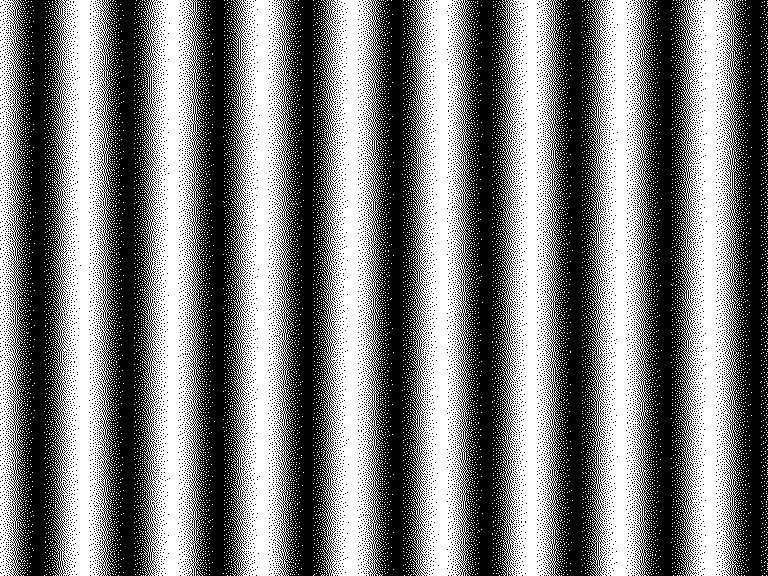
Reproduce this background procedurally as a WebGL 2 fragment shader.

```glsl
#version 300 es
precision highp float;
// Vertical sine-wave bands of black and white, rendered as fine error-diffused dots.

uniform vec2 u_resolution;
out vec4 fragColor;

const int STRIP_COLUMNS = 48;     // half a period and a margin
const float HALF_PERIOD = 44.775; // in dots, 768 dots span the canvas width
const float DARK_CENTRE = 396.75;

float hash(vec2 p) {
    return fract(sin(dot(p, vec2(12.9898, 78.233))) * 43758.5453);
}

// Brightness of the bands at a horizontal position in dots
float bandTone(float x) {
    return 0.5 - 0.5 * cos(3.14159265 * (x - DARK_CENTRE) / HALF_PERIOD);
}

// Share of a footprint that is covered by the dot starting at edge
float overlap(float edge, float centre, float halfWidth) {
    float span = min(edge + 1.0, centre + halfWidth) - max(edge, centre - halfWidth);
    return max(span, 0.0) / (2.0 * halfWidth);
}

// Floyd-Steinberg diffusion inside a small tile, averaged over one footprint
float diffusedTone(vec2 centre, float halfWidth) {
    // Strips run between dark and light centres, where little error flows
    float strip = floor((centre.x - DARK_CENTRE) / HALF_PERIOD);
    float start = floor(DARK_CENTRE + strip * HALF_PERIOD) - 1.0;
    float x = centre.x - start;

    // Tiles are staggered from strip to strip; four rows warm up the error
    float y = centre.y + floor(12.0 * hash(vec2(strip, 3.0)));
    float tile = floor(y / 12.0);
    y += 4.0 - tile * 12.0;

    // Error entering the tile, biased as it is in a settled pattern
    float tone[STRIP_COLUMNS];
    float error[STRIP_COLUMNS + 1];
    error[0] = 0.0;
    for (int c = 0; c < STRIP_COLUMNS; c++) {
        tone[c] = bandTone(start + float(c) + 0.5);
        error[c + 1] = (0.5 - tone[c]) * 0.3
                     + (hash(vec2(start + float(c), tile)) - 0.5) * 0.25;
    }

    // The error array is shifted by one so each dot can write to its lower left
    float average = 0.0;
    for (int row = 0; row < 20; row++) {
        if (float(row) >= y + halfWidth) break;
        float rowShare = overlap(float(row), y, halfWidth);
        float right = (0.5 - tone[0]) * 0.22;
        float below = 0.0, corner = 0.0;
        for (int c = 0; c < STRIP_COLUMNS; c++) {
            float value = tone[c] + error[c + 1] + right;
            float lit = step(0.5, value);
            if (rowShare > 0.0) average += lit * rowShare * overlap(float(c), x, halfWidth);
            float rest = value - lit;
            error[c] = below + rest * 3.0 / 16.0;
            below = corner + rest * 5.0 / 16.0;
            corner = rest / 16.0;
            right = rest * 7.0 / 16.0;
        }
        error[STRIP_COLUMNS] = below;
    }
    return average;
}

void main() {
    // Dot grid counted from the top left
    vec2 fromTop = vec2(gl_FragCoord.x, u_resolution.y - gl_FragCoord.y);
    float dotsPerPixel = 768.0 / u_resolution.x;
    fragColor = vec4(vec3(diffusedTone(fromTop * dotsPerPixel, 0.5 * dotsPerPixel)), 1.0);
}
```
